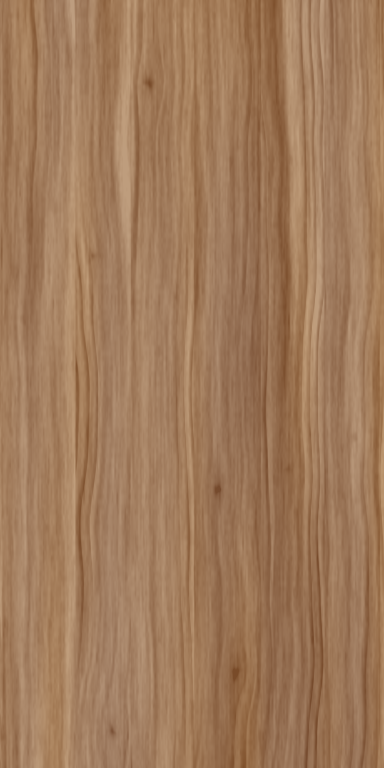
Write a WebGL 1 fragment shader that draws this texture.

```glsl
precision highp float;

uniform vec2 u_resolution;

const vec3 DARK_WOOD = vec3(0.58, 0.42, 0.29);
const vec3 PALE_WOOD = vec3(0.70, 0.56, 0.43);
const vec3 HONEY_TINT = vec3(0.014, 0.002, -0.022);
const float BOARDS = 6.0;

float hash(vec2 p) {
  vec3 q = fract(p.xyx * 0.1031);
  q += dot(q, q.yzx + 33.33);
  return fract((q.x + q.y) * q.z);
}

float noise(vec2 p) {
  vec2 cell = floor(p);
  vec2 f = fract(p);
  f = f * f * (3.0 - 2.0 * f);
  float low = mix(hash(cell), hash(cell + vec2(1.0, 0.0)), f.x);
  float high = mix(hash(cell + vec2(0.0, 1.0)), hash(cell + 1.0), f.x);
  return mix(low, high, f.y);
}

float signedNoise(vec2 p) {
  return noise(p) - 0.5;
}

float gaussian(vec2 d) {
  return exp(-dot(d, d));
}

// Left edge of a board, in canvas widths
float boardEdge(float id) {
  return (id + 0.5 * (hash(vec2(id, 7.0)) - 0.5)) / BOARDS;
}

// Thin late-wood lines: slow darkening, then a quick return
float ringLine(float phase) {
  float s = fract(phase);
  return smoothstep(0.4, 0.86, s) * (1.0 - smoothstep(0.86, 1.0, s));
}

// Lightness of one board: 0 is dark wood, 1 is pale wood
float boardTone(vec2 p, float id) {
  vec2 seed = vec2(id * 17.3 + 5.0, id * 9.1 + 3.0);
  float across = p.x + 0.055 * signedNoise(p * vec2(3.0, 1.8) + seed)
               + 0.018 * signedNoise(p * vec2(8.0, 6.0) + seed);

  // Knots push the grain aside
  float knots = 0.0;
  for (int k = 0; k < 2; k++) {
    vec2 key = seed + float(k) * 4.7;
    float place = mix(0.3, 0.7, hash(key));
    vec2 centre = vec2(mix(boardEdge(id), boardEdge(id + 1.0), place),
                       2.0 * hash(key + 2.3));
    float strength = smoothstep(0.15, 0.8, hash(key + 8.9));
    vec2 d = p - centre;
    across -= 0.8 * strength * d.x * gaussian(d * vec2(24.0, 12.0));
    d += 0.008 * vec2(signedNoise(p * 70.0), signedNoise(p * 70.0 + 9.0));
    knots += strength * (1.0 * gaussian(d * vec2(115.0, 85.0))
                       + 0.4 * gaussian(d * vec2(60.0, 24.0)));
  }

  // Broad bands and pale sapwood streaks
  float tone = 0.33 + 0.5 * (hash(seed) - 0.5);
  tone += 0.55 * signedNoise(vec2(across * 17.0, p.y * 0.6) + seed);
  float sapwood = noise(vec2(across * 27.0, p.y * 0.5) + seed.yx);
  tone += 0.8 * smoothstep(0.68, 0.92, sapwood);

  // Long narrow streaks that follow the grain
  tone += 0.6 * signedNoise(vec2(across * 64.0, p.y * 1.6) + seed);
  tone += 0.6 * signedNoise(vec2(across * 125.0, p.y * 3.0) + seed + 13.0);

  // Growth rings of uneven spacing and depth
  float phase = across * 30.0 + 2.6 * noise(vec2(across * 10.0, p.y * 0.3) + seed);
  float depth = noise(vec2(across * 13.0, p.y * 1.1) + seed + 31.0);
  tone -= 0.75 * ringLine(phase) * smoothstep(0.25, 0.8, depth);

  return tone - knots;
}

// Fine fibres and short dark pores
float fibreTone(vec2 p) {
  float fibres = 0.42 * signedNoise(p * vec2(210.0, 14.0));
  float flecks = 0.22 * signedNoise(p * vec2(230.0, 75.0) + 20.0);
  float pores = smoothstep(0.7, 0.95, noise(p * vec2(150.0, 24.0) + 40.0));
  return fibres + flecks - 0.18 * pores;
}

void main() {
  vec2 p = gl_FragCoord.xy / u_resolution.x;
  float seam = 0.002;

  // Lay the boards from left to right
  float tone = boardTone(p, -1.0);
  for (int i = 0; i < 7; i++) {
    float id = float(i);
    float edge = boardEdge(id);
    tone = mix(tone, boardTone(p, id), smoothstep(edge - seam, edge + seam, p.x));
  }
  tone += fibreTone(p);

  vec3 colour = mix(DARK_WOOD, PALE_WOOD, clamp(tone, -0.9, 1.4));
  colour += HONEY_TINT * 2.0 * signedNoise(p * vec2(14.0, 0.9) + 60.0);
  gl_FragColor = vec4(colour, 1.0);
}
```
